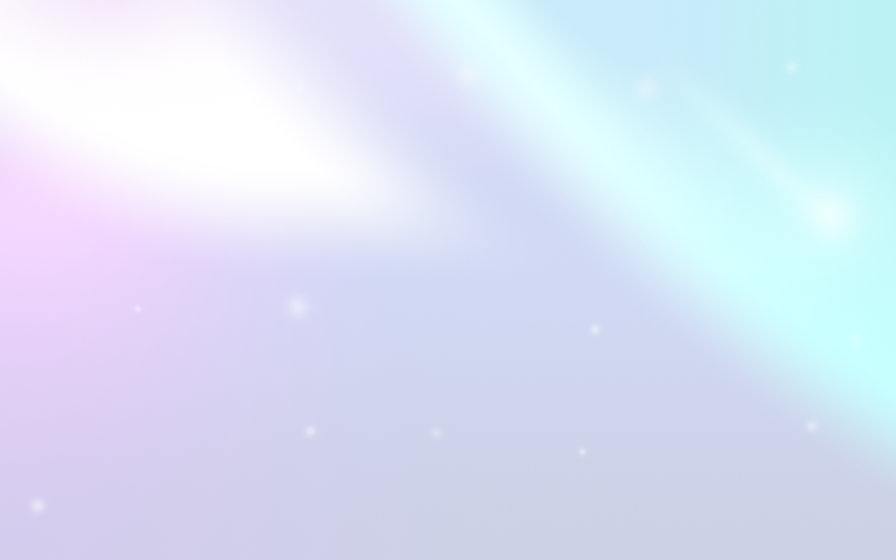
This background is drawn by a WebGL 2 fragment shader. Its source:

```glsl
#version 300 es
precision highp float;
// Pastel light background: a lilac-to-grey base, a bright white veil at the
// upper left and a curved aqua beam falling to the right, with soft sparks.
// Layers are blended from smooth masks; lengths are in canvas heights.

#define BEAM_SOFTNESS 0.085
#define VEIL_SOFTNESS 0.11
#define STREAK_WIDTH 0.028
#define SPARK_CELL 0.32
#define SPARK_DENSITY 0.8
#define SPARK_STRENGTH 0.55

uniform vec2 u_resolution;
out vec4 fragColor;

const vec3 LILAC      = vec3(0.83, 0.80, 0.93);
const vec3 SILVER     = vec3(0.80, 0.82, 0.90);
const vec3 ORCHID     = vec3(0.92, 0.82, 0.99);
const vec3 PERIWINKLE = vec3(0.82, 0.85, 0.96);
const vec3 LAVENDER   = vec3(0.89, 0.88, 0.98);
const vec3 PINK       = vec3(0.98, 0.86, 1.00);
const vec3 SKY        = vec3(0.79, 0.92, 0.98);
const vec3 TEAL       = vec3(0.74, 0.95, 0.96);
const vec3 ICE        = vec3(0.89, 1.00, 1.00);
const vec3 AQUA       = vec3(0.78, 1.00, 1.00);

vec3 hash32(vec2 p) {
    vec3 q = fract(vec3(p.xyx) * vec3(0.1031, 0.1030, 0.0973));
    q += dot(q, q.yxz + 33.33);
    return fract((q.xxy + q.yzz) * q.zyx);
}

// Elliptical Gaussian glow.
float glow(vec2 p, vec2 center, vec2 radius) {
    vec2 d = (p - center) / radius;
    return exp(-dot(d, d));
}

float segmentDistance(vec2 p, vec2 a, vec2 b) {
    vec2 ab = b - a;
    float t = clamp(dot(p - a, ab) / dot(ab, ab), 0.0, 1.0);
    return length(p - a - ab * t);
}

vec3 baseGradient(vec2 p) {
    vec3 low = mix(LILAC, SILVER, smoothstep(0.0, 0.95, p.x));
    vec3 high = mix(ORCHID, PERIWINKLE, smoothstep(0.05, 0.75, p.x));
    vec3 color = mix(low, high, smoothstep(0.0, 0.58, p.y));
    color = mix(color, LAVENDER, smoothstep(0.6, 0.95, p.y));
    return mix(color, PINK, 0.75 * glow(p, vec2(0.08, 0.65), vec2(0.25, 0.15)));
}

// White veil, bounded by a curved lower edge and a diagonal right edge.
vec3 addVeil(vec3 color, vec2 p) {
    float bend = 1.0 - min(p.x / 0.5, 1.0);
    float lower = p.y - 0.60 - 0.18 * bend * bend;
    float right = (1.40 - p.x - p.y) * 0.707;
    float mask = smoothstep(-VEIL_SOFTNESS, VEIL_SOFTNESS, lower)
               * smoothstep(-VEIL_SOFTNESS, VEIL_SOFTNESS, right);
    color = mix(color, vec3(1.0), mask);
    return mix(color, vec3(0.95, 0.89, 0.98),
               0.85 * glow(p, vec2(0.19, 1.04), vec2(0.21, 0.12)));
}

// Aqua beam with a sky field above it, a thin streak and one large halo.
vec3 addBeam(vec3 color, vec2 p) {
    float s = p.x - 0.72;
    float d = (p.y - 1.0 + 1.2 * s - 0.34 * s * s) * 0.72;
    float inside = smoothstep(-BEAM_SOFTNESS, BEAM_SOFTNESS, d);
    float spread = smoothstep(1.0, 1.6, p.x);
    float core = 1.0 - smoothstep(0.08, 0.22 + 0.24 * spread, d);
    vec3 field = mix(SKY, TEAL, smoothstep(1.1, 1.6, p.x));
    vec3 beam = mix(ICE, AQUA, smoothstep(0.95, 1.6, p.x));
    color = mix(color, mix(field, beam, core), inside);

    float line = segmentDistance(p, vec2(1.15, 0.91), vec2(1.49, 0.60));
    float streak = exp(-pow(line / STREAK_WIDTH, 2.0));
    color = mix(color, ICE, 0.55 * streak * smoothstep(1.12, 1.4, p.x));
    vec2 haloCenter = vec2(1.483, 0.62);
    color = mix(color, ICE, 0.5 * glow(p, haloCenter, vec2(0.11)));
    return mix(color, vec3(0.96, 1.0, 1.0), 0.6 * glow(p, haloCenter, vec2(0.038)));
}

// One jittered soft spark in most cells of a coarse grid.
float sparks(vec2 p) {
    vec2 cell = floor(p / SPARK_CELL);
    vec3 seed = hash32(cell + 17.0);
    vec3 place = hash32(cell + 53.0);
    vec2 center = (cell + mix(vec2(0.2), vec2(0.8), place.xy)) * SPARK_CELL;
    float radius = mix(0.006, 0.023, seed.x * seed.x);
    float present = step(seed.y, SPARK_DENSITY);
    return present * mix(0.5, 1.0, seed.z) * glow(p, center, vec2(radius));
}

void main() {
    vec2 p = gl_FragCoord.xy / u_resolution.y;
    p.x *= 1.6 * u_resolution.y / u_resolution.x; // keep the layout full width
    vec3 color = baseGradient(p);
    color = addVeil(color, p);
    color = addBeam(color, p);
    color = mix(color, vec3(0.98, 0.99, 1.0), SPARK_STRENGTH * sparks(p));
    float grain = hash32(gl_FragCoord.xy).x - 0.5;
    fragColor = vec4(color + grain / 255.0, 1.0); // dither against banding
}
```
